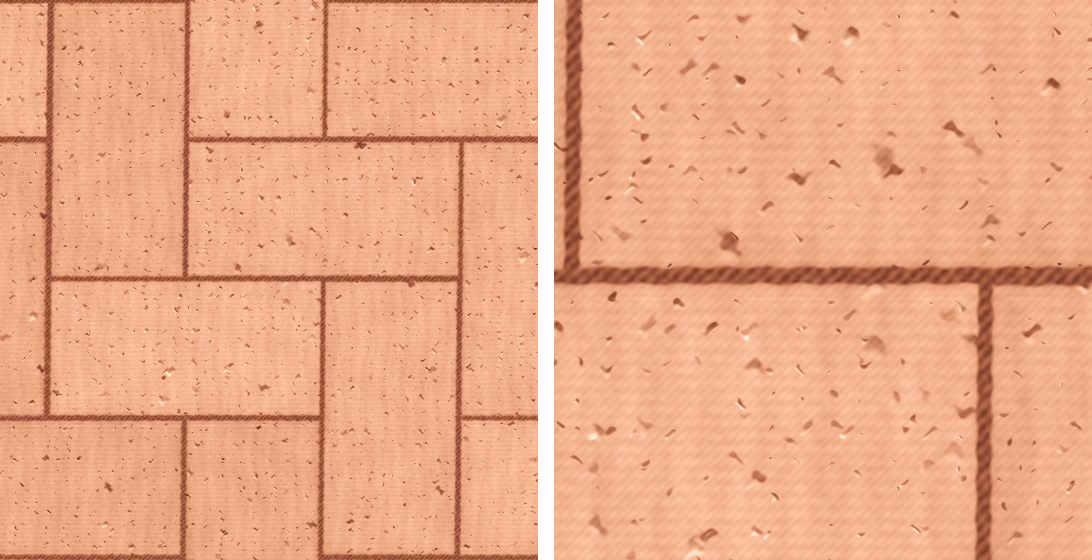
Left, the full canvas; right, a detail of the centre.
Reproduce this texture procedurally as a Shadertoy shader.

```glsl
// Herringbone clay brick paving with pitted, finely ribbed faces and dark sandy joints.

const vec2 CELL = vec2(0.2454, 0.2487);  // half-brick module, in canvas heights
const float ASPECT = 0.961;

// Palette from deepest shadow to brightest fleck
const vec3 TONES[7] = vec3[7](
    vec3(0.44, 0.21, 0.14), vec3(0.64, 0.35, 0.24), vec3(0.79, 0.50, 0.36),
    vec3(0.89, 0.62, 0.47), vec3(0.95, 0.69, 0.55), vec3(0.99, 0.77, 0.63),
    vec3(1.00, 0.92, 0.82));

vec3 toneColour(float tone) {
    vec3 colour = TONES[0];
    for (int i = 1; i < 7; i++)
        colour = mix(colour, TONES[i], clamp(tone - float(i) + 1.0, 0.0, 1.0));
    return colour;
}

float hash(vec2 p) {
    vec3 a = fract(vec3(p.xyx) * 0.1031);
    a += dot(a, a.yzx + 33.33);
    return fract((a.x + a.y) * a.z);
}

vec2 hash2(vec2 p) {
    return vec2(hash(p), hash(p + 57.3));
}

// Distance to the nearest scattered point
float cellular(vec2 p) {
    vec2 id = floor(p), f = fract(p);
    float nearest = 2.0;
    for (int y = -1; y <= 1; y++)
        for (int x = -1; x <= 1; x++) {
            vec2 o = vec2(x, y);
            nearest = min(nearest, length(o + hash2(id + o) - f));
        }
    return nearest;
}

// Scattered oblong holes: x = shadow, y = lit rim below
vec2 pits(vec2 p, float scale, float chance) {
    p *= scale;
    vec2 id = floor(p);
    vec2 r = hash2(id + 11.0), kind = hash2(id + 91.0);
    vec2 v = fract(p) - 0.3 - 0.4 * r;
    float angle = (kind.x - 0.4) * 1.8;
    float size = mix(0.06, 0.19, kind.y * kind.y);
    mat2 turn = mat2(cos(angle), -sin(angle), sin(angle), cos(angle));
    vec2 hole = turn * v * vec2(0.65, 1.25);
    vec2 rim = turn * (v - vec2(-0.5, 1.0) * size) * vec2(0.8, 1.3);
    float shadow = 1.0 - smoothstep(size * 0.35, size, length(hole));
    float light = 1.0 - smoothstep(size * 0.2, size * 0.9, length(rim));
    float present = step(hash(id + 31.0), chance);
    return present * vec2(shadow * (0.5 + 0.5 * r.x), light * r.y * r.y);
}

// Tone of a brick face: streaks, clouding, ribs, grain and pits
float faceTone(vec2 p, float seed) {
    float phase = seed * 40.0;
    float streaks = sin(p.x * 190.0 + phase + 1.2 * sin(p.y * 23.0))
                  + 0.6 * sin(p.x * 347.0 + 1.7 * sin(p.y * 41.0 + phase));
    float clouds = sin(p.x * 37.0 + phase + 2.0 * sin(p.y * 21.0))
                 * sin(p.y * 33.0 + phase + sin(p.x * 29.0));
    float ribs = sin(p.y * 805.0) + 0.8 * sin((p.x + p.y) * 1080.0);
    float grain = cellular(p * 140.0) - 0.5;
    float tone = 4.05 + (seed - 0.6) * 0.7
               + 0.17 * streaks + 0.25 * clouds + 0.2 * ribs - 0.7 * grain;

    vec2 ragged = p + 0.0015 * vec2(sin(p.y * 610.0), sin(p.x * 530.0));
    vec2 marks = pits(ragged, 19.0, 0.35) + pits(ragged + 3.3, 33.0, 0.65)
               + pits(ragged + 7.7, 52.0, 0.55);
    return tone - 3.0 * min(marks.x, 1.0) + 1.9 * marks.y;
}

// Tone of the recessed sand: diagonal hatch with grains
float jointTone(vec2 p) {
    return 0.45 + 0.35 * sin((p.x + p.y) * 760.0) + 0.9 * cellular(p * 170.0);
}

void mainImage(out vec4 fragColor, in vec2 fragCoord) {
    vec2 p = fragCoord / iResolution.xy * vec2(ASPECT, 1.0);
    float pixel = 1.0 / iResolution.y;
    p.y = 1.0 - p.y;  // y runs downward from here

    // Herringbone: each diagonal of modules cycles through four brick halves
    vec2 grid = vec2(p.x - 0.0905 + 0.009 * p.y, p.y - 0.0007) / CELL;
    vec2 first = floor(grid);
    int half_ = int(mod(first.x + first.y, 4.0));
    if (half_ == 1) first.y -= 1.0;
    if (half_ == 3) first.x -= 1.0;
    vec2 span = half_ < 2 ? vec2(1.0, 2.0) : vec2(2.0, 1.0);
    vec2 q = (grid - first - 0.5 * span) * CELL;
    vec2 extent = 0.5 * span * CELL;
    float seed = hash(first + 17.0);
    vec2 local = q + first * 3.71 + 20.0;

    // Inset from the brick edge, each side with its own joint width
    vec2 side = sign(q);
    vec2 gap = vec2(hash(first + side.x * 3.1 + 40.0), hash(first + side.y * 5.7 + 60.0));
    vec2 inset = extent - abs(q) - mix(vec2(0.0024), vec2(0.0050, 0.0042), gap);
    float edge = min(inset.x, inset.y);
    edge += 0.0006 * (sin(local.x * 260.0) + sin(local.y * 310.0));

    // Worn edges and a thin lit arris below the top side
    float depth = max(edge, 0.0);
    float tone = faceTone(local, seed);
    tone -= 0.7 * exp(-depth / 0.005) + 0.35 * exp(-depth / 0.025);
    float arris = (q.y + extent.y - 0.013) / 0.0013;
    tone += 0.8 * exp(-arris * arris) * smoothstep(0.004, 0.012, inset.x)
          * (0.6 + 0.4 * sin(local.x * 70.0));

    float face = smoothstep(-pixel, 0.0025 + pixel, edge);
    fragColor = vec4(toneColour(mix(jointTone(p), tone, face)), 1.0);
}
```
